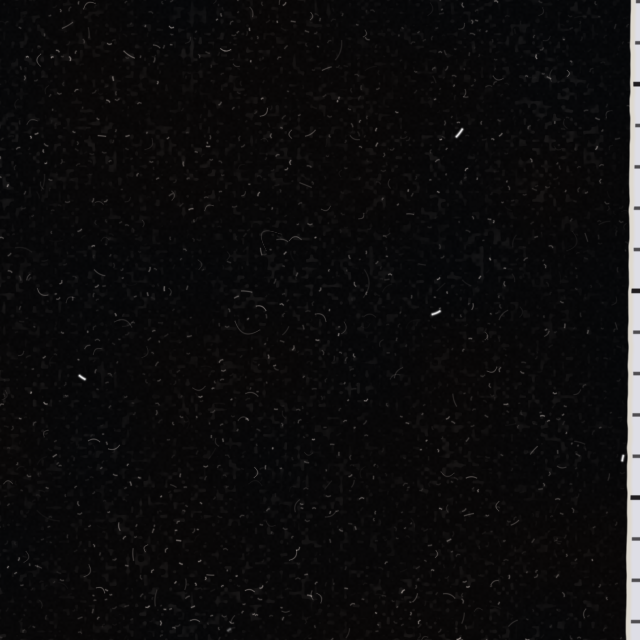
Reproduce this texture procedurally as a WebGL 1 fragment shader.

```glsl
precision highp float;
// Black felt strewn with tiny pale fibres and glints, with a ruler strip along the right edge.
uniform vec2 u_resolution;

const vec3 FELT = vec3(0.029, 0.027, 0.030);
const vec3 LINT = vec3(0.98, 0.93, 0.90);
const vec3 PAPER = vec3(0.87, 0.87, 0.90);
const vec3 PAPER_EDGE = vec3(0.87, 0.85, 0.81);
const vec3 INK = vec3(0.12, 0.11, 0.12);

float hash(vec2 p) {
  vec3 q = fract(p.xyx * 0.1031);
  q += dot(q, q.yzx + 33.33);
  return fract((q.x + q.y) * q.z);
}

float valueNoise(vec2 p) {
  vec2 cell = floor(p);
  vec2 f = fract(p);
  f = f * f * (3.0 - 2.0 * f);
  float low = mix(hash(cell), hash(cell + vec2(1.0, 0.0)), f.x);
  float high = mix(hash(cell + vec2(0.0, 1.0)), hash(cell + 1.0), f.x);
  return mix(low, high, f.y);
}

// Soft bent stroke centred on the origin.
float fibre(vec2 p, float angle, float halfLength, float bend, float width) {
  float c = cos(angle);
  float s = sin(angle);
  vec2 q = vec2(c * p.x + s * p.y, c * p.y - s * p.x);
  float along = clamp(q.x, -halfLength, halfLength);
  q.y -= bend * along * along / halfLength;
  float d = length(vec2(q.x - along, q.y));
  return exp(-d * d / (width * width));
}

// One jittered fibre per grid cell; a cell is filled with the given chance.
float scatter(vec2 uv, float count, float chance, vec2 lengths, float bend, float width,
              float falloff, float seed) {
  vec2 home = floor(uv * count);
  float light = 0.0;
  for (int j = -1; j <= 1; j++) {
    for (int i = -1; i <= 1; i++) {
      vec2 cell = home + vec2(float(i), float(j));
      vec2 key = cell + seed;
      vec2 jitter = vec2(hash(key + 11.3), hash(key + 27.1));
      vec2 center = (cell + jitter) / count;
      float filled = step(hash(key + 43.7), chance);
      float angle = 0.7 + 2.6 * (hash(key + 59.2) - 0.5);
      float halfLength = mix(lengths.x, lengths.y, hash(key + 71.9));
      float curve = bend * (2.0 * hash(key + 83.4) - 1.0);
      float strength = pow(hash(key + 97.6), falloff);
      light += filled * strength * fibre(uv - center, angle, halfLength, curve, width);
    }
  }
  return light;
}

vec3 feltColor(vec2 uv) {
  float clump = mix(0.45, 1.25, valueNoise(uv * 13.0 + 5.0));
  clump *= 1.0 - 0.6 * smoothstep(0.90, 0.97, uv.x);
  float warmth = valueNoise(uv * 7.0 + 31.0) - 0.5;

  // Woven grain and faint fuzz.
  float grain = valueNoise(uv * 260.0) - 0.5;
  float fuzz = smoothstep(0.62, 0.95, valueNoise(uv * 150.0 + 70.0));
  vec3 color = FELT + 0.014 * grain + 0.012 * warmth * vec3(1.0, 0.0, -0.7);
  color += 0.055 * fuzz * clump * LINT;

  // Specks, short hairs, long curls.
  float lint = 0.42 * scatter(uv, 58.0, 0.7, vec2(0.0004, 0.003), 0.5, 0.0014, 3.0, 100.0);
  lint += 0.30 * scatter(uv, 24.0, 0.4, vec2(0.004, 0.010), 0.7, 0.0012, 1.5, 200.0);
  lint += 0.24 * scatter(uv, 7.0, 0.25, vec2(0.012, 0.022), 1.4, 0.0013, 0.7, 300.0);
  color += lint * clump * LINT;

  // Rare bright glints.
  float glint = scatter(uv, 8.0, 0.12, vec2(0.0005, 0.010), 0.1, 0.0021, 0.3, 400.0);
  return color + 0.95 * glint;
}

vec3 rulerColor(float inset, float y) {
  const float SPACING = 0.0646;
  float row = (y - 0.8685) / SPACING;
  float index = floor(row + 0.5);
  float major = 1.0 - step(0.5, mod(index, 5.0));
  float d = abs(row - index) * SPACING;
  float start = mix(0.008, 0.005, major);
  float halfThickness = mix(0.0027, 0.0036, major);
  float tick = 1.0 - smoothstep(halfThickness - 0.0015, halfThickness + 0.0015, d);
  tick *= smoothstep(start - 0.0015, start + 0.0015, inset) * mix(0.75, 1.0, major);
  vec3 paper = mix(PAPER_EDGE, PAPER, smoothstep(0.004, 0.011, inset));
  return mix(paper, INK, tick);
}

void main() {
  vec2 uv = gl_FragCoord.xy / u_resolution;
  // Slightly leaning, rough strip border.
  float border = mix(0.978, 0.9855, uv.y) + 0.0014 * (valueNoise(vec2(uv.y * 70.0, 3.0)) - 0.5);
  float inset = uv.x - border;
  float strip = smoothstep(-0.0016, 0.0016, inset);
  vec3 color = mix(feltColor(uv), rulerColor(inset, uv.y), strip);
  gl_FragColor = vec4(clamp(color, 0.0, 1.0), 1.0);
}
```
